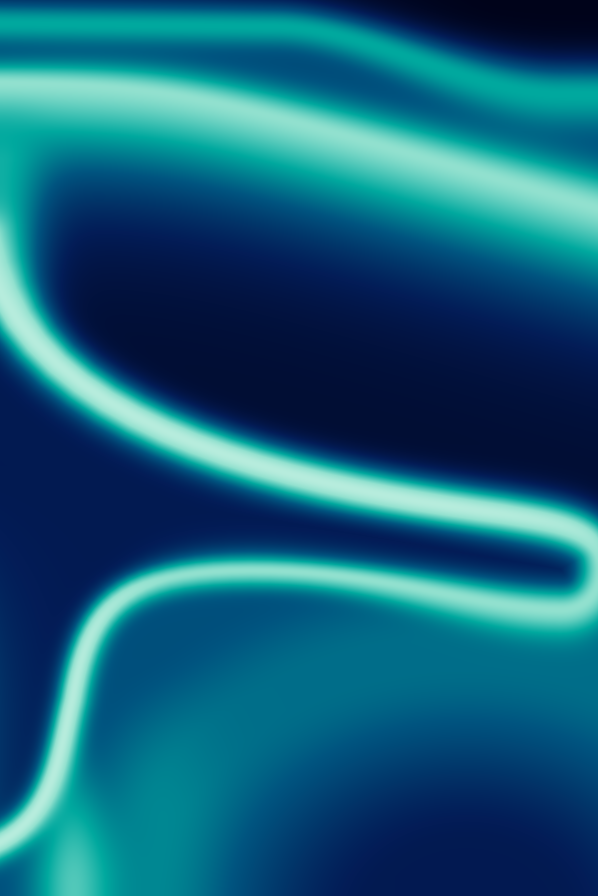
Give the GLSL for this background, as a WebGL 2 fragment shader.

```glsl
#version 300 es
precision highp float;
// Glowing aurora folds: soft teal bands over a long luminous ribbon on deep navy.
// A scalar "light" field is built from ridge profiles and one Bezier ribbon,
// then mapped through a navy-to-mint color ramp.
uniform vec2 u_resolution;
out vec4 fragColor;

float bell(float d, float width) {
    return exp(-d * d / (width * width));
}

// Keeps the signed distance of smallest size; negative lies left of travel.
void addBezier(vec2 p, vec2 a, vec2 b, vec2 c, vec2 d, inout float nearest) {
    vec2 from = a;
    for (int i = 1; i <= 20; i++) {
        float t = float(i) / 20.0, s = 1.0 - t;
        vec2 to = s * s * s * a + 3.0 * s * s * t * b + 3.0 * s * t * t * c + t * t * t * d;
        vec2 dir = to - from, rel = p - from;
        float dist = length(rel - dir * clamp(dot(rel, dir) / dot(dir, dir), 0.0, 1.0));
        float side = dir.x * rel.y - dir.y * rel.x;
        if (dist < abs(nearest)) nearest = side < 0.0 ? -dist : dist;
        from = to;
    }
}

// The ribbon rises from the lower left, folds at the right and returns.
float ribbonDistance(vec2 p) {
    float d = 10.0;
    addBezier(p, vec2(-0.05, 1.43), vec2(0.09, 1.39), vec2(0.094, 1.28), vec2(0.121, 1.172), d);
    addBezier(p, vec2(0.121, 1.172), vec2(0.148, 1.02), vec2(0.195, 0.955), vec2(0.42, 0.955), d);
    addBezier(p, vec2(0.42, 0.955), vec2(0.64, 0.955), vec2(0.8, 1.02), vec2(0.937, 1.021), d);
    addBezier(p, vec2(0.937, 1.021), vec2(0.99, 1.021), vec2(1.01, 0.977), vec2(1.004, 0.937), d);
    addBezier(p, vec2(1.004, 0.937), vec2(0.998, 0.885), vec2(0.92, 0.875), vec2(0.84, 0.861), d);
    addBezier(p, vec2(0.84, 0.861), vec2(0.56, 0.82), vec2(0.04, 0.74), vec2(-0.03, 0.4), d);
    return d;
}

// Two bands across the top and the dark pocket beneath them.
float upperLight(vec2 p) {
    float bend = smoothstep(0.46, 0.94, p.x);
    float thin = p.y - (0.039 + 0.012 * p.x + 0.107 * bend);
    float u = p.x - 0.273;
    float broad = p.y - (0.131 + 0.148 * (u + sqrt(u * u + 0.031)));
    float sky = mix(0.6, 0.0, smoothstep(0.2, 0.85, p.x));
    float light = thin < 0.0
        ? mix(sky, 3.0, bell(thin, mix(0.04, 0.058, bend)))
        : mix(1.8, 3.0, bell(thin, mix(0.032, 0.055, bend)));
    if (broad < 0.0) light = mix(light, 4.0, bell(broad, mix(0.034, 0.065, p.x)));
    else light = 0.4 + 3.6 * exp(-pow(broad / 0.163, 1.5));
    float leftGlow = bell(p.x, 0.075) * smoothstep(0.14, 0.27, p.y);
    return mix(light, 3.1, leftGlow);
}

// Blue-teal arch around a dark hollow, with a green flare at the left.
float lowerLight(vec2 p) {
    float q = length((p - vec2(0.78, 1.543)) / vec2(0.508, 0.41));
    float light = 0.9 + 1.4 * smoothstep(0.3, 1.05, q) - 0.4 * smoothstep(1.15, 1.5, q);
    light += 0.3 * bell(p.x - 0.273, 0.1) * smoothstep(1.09, 1.37, p.y);
    float rise = smoothstep(1.17, 1.48, p.y);
    return light + 1.4 * rise * bell(p.x - 0.117, mix(0.03, 0.065, rise));
}

vec3 ramp(float light) {
    vec3 color = vec3(0.0, 0.01, 0.1);
    color = mix(color, vec3(0.01, 0.11, 0.34), clamp(light, 0.0, 1.0));
    color = mix(color, vec3(0.0, 0.33, 0.5), clamp(light - 1.0, 0.0, 1.0));
    color = mix(color, vec3(0.0, 0.66, 0.62), clamp(light - 2.0, 0.0, 1.0));
    color = mix(color, vec3(0.57, 0.88, 0.81), clamp(light - 3.0, 0.0, 1.0));
    return mix(color, vec3(0.86, 0.97, 0.92), clamp(light - 4.0, 0.0, 1.0));
}

void main() {
    // Canvas width is 1; y runs down from the top edge to 1.5.
    vec2 p = gl_FragCoord.xy / u_resolution;
    p = vec2(p.x, 1.5 * (1.0 - p.y));

    // Backgrounds outside and inside the fold
    float ribbon = ribbonDistance(p);
    float outside = mix(upperLight(p), lowerLight(p), smoothstep(0.87, 0.96, p.y));
    float inside = 0.9 + 0.5 * exp(-p.x / 0.06) * smoothstep(0.78, 1.2, p.y);
    float light = mix(inside, outside, smoothstep(-0.02, 0.02, ribbon));

    // Ribbon glow: wide above, finer along the lower left
    float lower = smoothstep(0.84, 0.957, p.y);
    float width = mix(0.043, 0.028 + 0.015 * smoothstep(0.49, 0.94, p.x), lower);
    float peak = 4.5 - 0.5 * smoothstep(0.1, 0.3, p.x) * lower;
    light = mix(light, peak, bell(ribbon, width));

    fragColor = vec4(ramp(light), 1.0);
}
```
